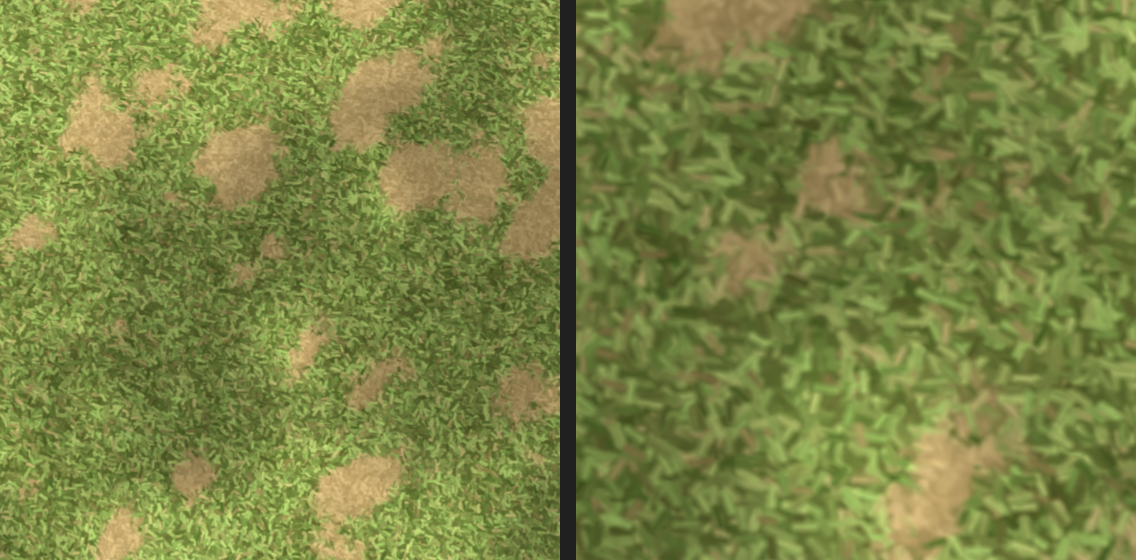
Left, the full canvas; right, a detail of the centre.
Give the GLSL for this texture, as a WebGL 2 fragment shader.

```glsl
#version 300 es
precision highp float;
// Sunlit lawn with worn straw patches and soft shade. Layers of short,
// randomly turned blades are scattered on jittered grids; a field of ragged
// ellipses decides which blades are dry, and slow noise dims the light.

#define BLADE_GRID 70.0     // blade cells across the canvas
#define BLADE_LAYERS 4
#define BLADE_LENGTH 0.38   // half length, in cells
#define BLADE_WIDTH 0.18    // half width, in cells
#define BLADE_SOFTNESS 0.23 // edge blur, in cells
#define TONE_MEAN 0.74
#define TONE_SPREAD 1.35
#define PATCH_GRID 4.5      // patch cells across the canvas
#define PATCH_RAGGED 0.80
#define STRAY_DRY 0.08      // share of dry blades in healthy turf
#define SHADE_DEPTH 0.29

uniform vec2 u_resolution;
out vec4 outColor;

const vec3 GRASS_DARK = vec3(0.32, 0.37, 0.14);
const vec3 GRASS_LIGHT = vec3(0.61, 0.69, 0.36);
const vec3 STRAW_DARK = vec3(0.63, 0.53, 0.32);
const vec3 STRAW_LIGHT = vec3(0.83, 0.72, 0.49);

// Integer hash giving three values in 0..1
vec3 hash3(ivec3 cell) {
    uvec3 v = uvec3(cell) * 1664525u + 1013904223u;
    v.x += v.y * v.z; v.y += v.z * v.x; v.z += v.x * v.y;
    v ^= v >> 16u;
    v.x += v.y * v.z; v.y += v.z * v.x; v.z += v.x * v.y;
    return vec3(v >> 8u) / 16777216.0;
}

float valueNoise(vec2 p, int seed) {
    ivec2 i = ivec2(floor(p));
    vec2 f = fract(p);
    f = f * f * (3.0 - 2.0 * f);
    float a = hash3(ivec3(i, seed)).x;
    float b = hash3(ivec3(i + ivec2(1, 0), seed)).x;
    float c = hash3(ivec3(i + ivec2(0, 1), seed)).x;
    float d = hash3(ivec3(i + ivec2(1, 1), seed)).x;
    return mix(mix(a, b, f.x), mix(c, d, f.x), f.y);
}

float fbm(vec2 p, int seed) {
    float sum = 0.0, weight = 0.5;
    for (int i = 0; i < 4; i++) {
        sum += weight * valueNoise(p, seed + i);
        p = mat2(0.8, 0.6, -0.6, 0.8) * p * 2.03;
        weight *= 0.5;
    }
    return sum / 0.9375;
}

vec2 rotate(vec2 p, float angle) {
    float c = cos(angle), s = sin(angle);
    return vec2(c * p.x + s * p.y, c * p.y - s * p.x);
}

// Bareness from scattered ragged ellipses, larger toward the top
float bareGround(vec2 uv) {
    vec2 p = uv * PATCH_GRID;
    ivec2 home = ivec2(floor(p));
    float field = -1.0;
    for (int y = -1; y <= 1; y++)
    for (int x = -1; x <= 1; x++) {
        ivec2 cell = home + ivec2(x, y);
        vec3 place = hash3(ivec3(cell, 71));
        vec3 form = hash3(ivec3(cell, 72));
        vec2 q = rotate(p - vec2(cell) - place.xy, 0.2 + 0.9 * form.x);
        q *= vec2(0.78, 1.25);
        float radius = (0.08 + 0.36 * place.z * place.z) * mix(0.55, 1.15, uv.y);
        field = max(field, radius - length(q));
    }
    field += PATCH_RAGGED * (fbm(uv * 14.0, 31) - 0.5);
    return smoothstep(-0.17, 0.17, field);
}

vec3 turfColor(float tone, float dry, float hue) {
    vec3 grass = mix(GRASS_DARK, GRASS_LIGHT, tone);
    grass += (hue - 0.5) * vec3(0.08, -0.02, 0.03);
    vec3 straw = mix(STRAW_DARK, STRAW_LIGHT, mix(0.6, tone, 0.6));
    return mix(grass, straw, dry);
}

// Lay soft capsule blades over the ground, layer by layer
vec3 layBlades(vec2 uv, float bare, float clump) {
    vec3 color = turfColor(0.28 + clump, bare, 0.5);
    for (int layer = 0; layer < BLADE_LAYERS; layer++) {
        vec2 p = rotate(uv * BLADE_GRID, 0.7 * float(layer)) + 0.37 * float(layer);
        ivec2 home = ivec2(floor(p));
        for (int y = -1; y <= 1; y++)
        for (int x = -1; x <= 1; x++) {
            ivec3 cell = ivec3(home + ivec2(x, y), layer);
            vec3 place = hash3(cell);
            vec3 look = hash3(cell + ivec3(0, 0, 16));
            float angle = 2.1 + 2.6 * (place.z - 0.5) - 0.7 * float(layer);
            vec2 q = rotate(p - vec2(cell.xy) - place.xy, angle);
            q.x -= clamp(q.x, -BLADE_LENGTH, BLADE_LENGTH);
            float cover = 1.0 - smoothstep(-BLADE_SOFTNESS, BLADE_SOFTNESS, length(q) - BLADE_WIDTH);
            float dry = smoothstep(0.25, 0.75, bare + 0.6 * (look.y - 0.5));
            dry = max(dry, 0.55 * step(1.0 - STRAY_DRY, look.z));
            float tone = TONE_MEAN + clump + TONE_SPREAD * (look.x - 0.5);
            color = mix(color, turfColor(tone, dry, look.z), cover);
        }
    }
    return color;
}

void main() {
    vec2 uv = gl_FragCoord.xy / u_resolution.y;
    vec2 ground = vec2(uv.x, uv.y * (1.0 + 0.15 * uv.y));
    float clump = 0.40 * (fbm(ground * 16.0, 11) - 0.5);
    vec3 color = layBlades(ground, bareGround(uv), clump);

    // Broad shade, strongest in the lower middle, and fine grain
    float band = exp(-9.0 * (uv.y - 0.38) * (uv.y - 0.38));
    float shade = smoothstep(0.40, 0.76, fbm(uv * 3.2, 51) + 0.12 * band);
    color *= 1.07 - SHADE_DEPTH * shade;
    color *= 1.0 + 0.08 * (valueNoise(uv * 210.0, 61) - 0.5);
    outColor = vec4(clamp(color, 0.0, 1.0), 1.0);
}
```
